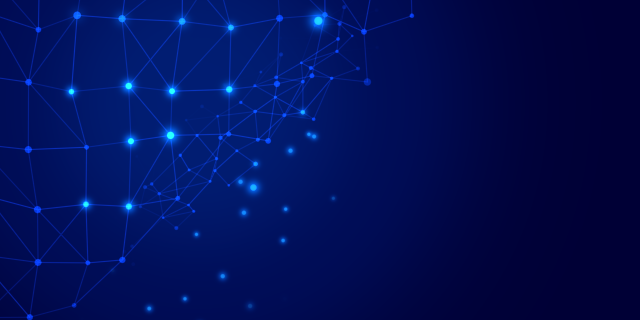
Give the GLSL for this background, as a WebGL 1 fragment shader.

```glsl
precision highp float;

uniform vec2 u_resolution;

// Lengths are in canvas heights.
const vec3 DARK = vec3(0.0, 0.0, 0.21);
const vec3 MID = vec3(0.0, 0.05, 0.34);
const vec3 LIGHT = vec3(0.005, 0.115, 0.45);
const vec3 LINE_COLOR = vec3(0.06, 0.19, 0.62);
const vec3 NODE_COLOR = vec3(0.03, 0.22, 0.72);
const vec3 GLOW_COLOR = vec3(0.02, 0.42, 0.75);
const vec3 CORE_COLOR = vec3(0.1, 0.35, 0.3);

const vec2 HALO_CENTER = vec2(0.62, 0.68);
const float HALO_RADIUS = 0.73;
const vec2 RIM_START = vec2(0.2, 0.0);   // net ends along this slanted rim
const float RIM_ANGLE = 0.656;
const vec2 COARSE_ORIGIN = vec2(0.10, 0.925);
const vec2 COARSE_CELL = vec2(0.15, 0.182);
const vec2 FINE_CELL = vec2(0.085, 0.065);
const float SPARK_CELL = 0.115;
const float LINE_WIDTH = 0.0008;
const vec2 TOP_BEACON = vec2(0.995, 0.935);
const vec2 LOW_BEACON = vec2(0.792, 0.414);

float hash(vec2 p) {
  vec3 q = fract(vec3(p.xyx) * 0.1031);
  q += dot(q, q.yzx + 33.33);
  return fract((q.x + q.y) * q.z);
}

vec2 hash2(vec2 p) {
  return vec2(hash(p + 17.3), hash(p + 71.9));
}

mat2 rotation(float a) {
  return mat2(cos(a), -sin(a), sin(a), cos(a));
}

float disc(float d, float r) {
  float px = 1.0 / u_resolution.y;
  return 1.0 - smoothstep(r - 0.5 * px, r + px, d);
}

float segment(vec2 p, vec2 a, vec2 b) {
  vec2 ab = b - a;
  float t = clamp(dot(p - a, ab) / dot(ab, ab), 0.0, 1.0);
  return length(p - a - ab * t);
}

// Signed distance to the rim, positive toward the upper left
float rimDistance(vec2 p) {
  return dot(p - RIM_START, vec2(-sin(RIM_ANGLE), cos(RIM_ANGLE)));
}

// How strongly the net is present; the fine net hugs the rim
float coverage(vec2 p, bool fine) {
  float d = rimDistance(p);
  float inside = smoothstep(-0.01, 0.03, d);
  if (!fine) return inside;
  return inside * (1.0 - smoothstep(0.17, 0.3, d))
    * smoothstep(0.35, 0.55, p.x) * (1.0 - smoothstep(1.05, 1.2, p.x));
}

vec3 beacon(vec2 p, vec2 center, float r) {
  float d = length(p - center);
  float halo = exp(-d * d / (r * r * 5.0));
  return GLOW_COLOR * halo + CORE_COLOR * disc(d, r);
}

// Jittered lattice of nodes joined to their neighbours
vec3 net(vec2 p, vec2 origin, vec2 cell, float angle, float jitter, bool fine) {
  mat2 turn = rotation(angle);
  vec2 home = floor(turn * (p - origin) / cell + 0.5);
  vec3 light = vec3(0.0);
  float lines = 0.0;
  for (int j = -1; j <= 1; j++) {
    for (int i = -1; i <= 1; i++) {
      vec2 id = home + vec2(float(i), float(j));
      vec2 a = origin + ((id + (hash2(id) - 0.5) * jitter) * cell) * turn;
      float here = coverage(a, fine);

      // Links: right, up and both diagonals
      for (int k = 0; k < 4; k++) {
        vec2 side = k == 0 ? vec2(1.0, 0.0) : k == 1 ? vec2(0.0, 1.0)
          : k == 2 ? vec2(1.0) : vec2(1.0, -1.0);
        vec2 next = id + side;
        vec2 b = origin + ((next + (hash2(next) - 0.5) * jitter) * cell) * turn;
        float kept = k < 2 ? 1.0 : step(0.55, hash(id + float(k) * 9.7));
        float strength = here * coverage(b, fine) * kept
          * mix(0.45, 1.0, hash(id + float(k) * 5.3));
        lines = max(lines, strength * disc(segment(p, a, b), LINE_WIDTH));
      }

      // Nodes, the lit ones mostly in the middle of the coarse net
      float rnd = hash(id + 43.7);
      float radius = fine ? mix(0.003, 0.006, rnd) : mix(0.006, 0.011, rnd);
      light += NODE_COLOR * here * disc(length(p - a), radius) * 0.75;
      float lit = fine ? step(0.93, rnd) * 0.5
        : step(0.2, rnd) * smoothstep(0.12, 0.25, a.x)
          * (1.0 - smoothstep(0.68, 0.8, a.x))
          * smoothstep(0.22, 0.4, a.y) * (1.0 - smoothstep(0.88, 0.98, a.y));
      light += beacon(p, a, radius) * lit * here;
    }
  }
  return light + LINE_COLOR * lines * (fine ? 0.5 : 0.6);
}

// Loose sparks drifting below the rim
vec3 sparks(vec2 p) {
  vec2 home = floor(p / SPARK_CELL);
  vec3 light = vec3(0.0);
  for (int j = -1; j <= 1; j++) {
    for (int i = -1; i <= 1; i++) {
      vec2 id = home + vec2(float(i), float(j));
      vec2 center = (id + hash2(id + 5.0)) * SPARK_CELL;
      float d = rimDistance(center);
      float shown = smoothstep(-0.38, -0.25, d) * (1.0 - smoothstep(0.0, 0.04, d))
        * smoothstep(0.25, 0.35, center.x) * (1.0 - smoothstep(0.98, 1.1, center.x));
      float rnd = hash(id + 91.1);
      light += beacon(p, center, mix(0.003, 0.006, rnd)) * shown * step(0.35, rnd) * 0.6;
    }
  }
  return light;
}

void main() {
  vec2 p = gl_FragCoord.xy / u_resolution.y;

  // Backdrop
  vec2 q = (p - HALO_CENTER) / HALO_RADIUS;
  float halo = exp(-dot(q, q));
  vec3 color = mix(DARK, MID, smoothstep(0.0, 0.5, halo));
  color = mix(color, LIGHT, smoothstep(0.45, 1.0, halo));

  // Nets and lights
  color += net(p, COARSE_ORIGIN, COARSE_CELL, 0.0, 0.38, false);
  color += net(p, RIM_START, FINE_CELL, RIM_ANGLE, 0.8, true);
  color += sparks(p);
  color += beacon(p, TOP_BEACON, 0.012);
  color += beacon(p, LOW_BEACON, 0.009) * 0.8;
  gl_FragColor = vec4(min(color, 1.0), 1.0);
}
```
